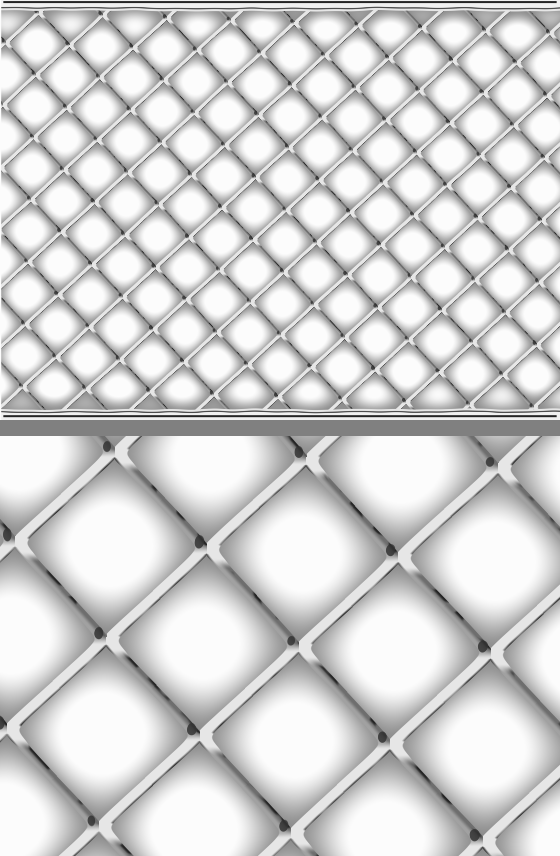
Top: the whole. Bottom: its middle third, enlarged.
This pattern is drawn by a WebGL 1 fragment shader. Its source:

```glsl
precision highp float;

uniform vec2 u_resolution;

// Lengths are fractions of the canvas height.
const vec2 ANCHOR = vec2(0.5295, 0.5052);      // one knot of the mesh
const vec2 COLUMN_STEP = vec2(0.1521, -0.0061);
const vec2 ROW_STEP = vec2(0.0064, 0.1484);
const float KNOT_BEND = 0.0036;                // half gap between hooked bends
const float LIT_HALF_WIDTH = 0.0044;
const float DARK_HALF_WIDTH = 0.0038;
const float WARP = 0.0016;
const float DASH_FREQUENCY = 75.0;
const float SHADOW_DEPTH = 0.45;
const float SHADOW_REACH = 0.65;
const float SHADOW_POWER = 1.4;
const float RAIL_INNER = 0.0195;
const float RAIL_OUTER_TOP = 0.005;
const float RAIL_OUTER_BOTTOM = 0.009;
const float RAIL_STRAND = 0.026;
const float SIDE_MARGIN = 0.003;
const float INK = 0.14;
const float STEEL_LIGHT = 0.90;
const float STEEL_DARK = 0.43;
const float PAPER = 0.99;
const float PI = 3.14159;

float hash(vec2 p) {
  return fract(sin(dot(p, vec2(127.1, 311.7))) * 43758.5);
}

vec2 gradientAt(vec2 cell) {
  float angle = 2.0 * PI * hash(cell);
  return vec2(cos(angle), sin(angle));
}

float gradientNoise(vec2 p) {
  vec2 i = floor(p);
  vec2 f = p - i;
  vec2 s = f * f * f * (f * (f * 6.0 - 15.0) + 10.0);
  vec2 e = vec2(1.0, 0.0);
  float low = mix(dot(gradientAt(i), f), dot(gradientAt(i + e), f - e), s.x);
  float high = mix(dot(gradientAt(i + e.yx), f - e.yx),
                   dot(gradientAt(i + 1.0), f - 1.0), s.x);
  return mix(low, high, s.y);
}

// Coverage of a region where d is negative, softened by one pixel.
float cover(float d, float pixel) {
  return 1.0 - smoothstep(-0.6 * pixel, 0.6 * pixel, d);
}

// Mesh coordinates: both parts are whole numbers at every knot.
vec2 meshCoords(vec2 p) {
  vec2 d = p - ANCHOR;
  float det = COLUMN_STEP.x * ROW_STEP.y - COLUMN_STEP.y * ROW_STEP.x;
  float a = (d.x * ROW_STEP.y - d.y * ROW_STEP.x) / det;
  float b = (d.y * COLUMN_STEP.x - d.x * COLUMN_STEP.y) / det;
  return vec2(a + b, a - b);
}

float openingShade(vec2 mesh, float edge) {
  float glow = abs(sin(PI * mesh.x) * sin(PI * mesh.y));
  glow *= smoothstep(0.008, 0.085, edge);
  glow *= 0.92 + 0.16 * hash(floor(mesh));
  float shadow = pow(max(0.0, 1.0 - glow / SHADOW_REACH), SHADOW_POWER);
  return PAPER - SHADOW_DEPTH * shadow;
}

float drawWires(float shade, vec2 mesh, vec2 p, float pixel) {
  // Position relative to the nearest knot
  vec2 f = mesh - floor(mesh + 0.5);
  float columnLength = length(COLUMN_STEP);
  float rowLength = length(ROW_STEP);
  vec2 q = 0.5 * vec2((f.x + f.y) * columnLength, (f.x - f.y) * rowLength);

  // Two facing hyperbolas form the hooked bends
  float slope = columnLength / rowLength;
  float bend = sqrt(slope * slope * q.y * q.y + KNOT_BEND * KNOT_BEND);
  float d = (abs(q.x) - bend) / sqrt(1.0 + slope * slope);
  float below = d * clamp(q.y / 0.004, -1.0, 1.0);

  // The right bend stays lit past the knot
  float along = q.x > 0.0 ? q.y + 0.011 : -q.y;
  float lit = smoothstep(-0.004, 0.004, along);
  float halfWidth = mix(DARK_HALF_WIDTH, LIT_HALF_WIDTH, lit);

  // Worn dashes along one edge of each strand
  float grain = gradientNoise(p * DASH_FREQUENCY);
  float litRim = smoothstep(0.0022, 0.0042, below);
  float darkRim = smoothstep(0.0008, 0.0030, -below);
  float litTone = mix(STEEL_LIGHT, 0.36 + 0.4 * grain, litRim);
  float darkTone = mix(STEEL_DARK + 0.20, STEEL_DARK, smoothstep(0.002, -0.002, below));
  darkTone = mix(darkTone, INK, darkRim * smoothstep(0.0, 0.25, grain));
  float tone = mix(darkTone, litTone, lit);
  shade = mix(shade, tone, cover(abs(d) - halfWidth, pixel));

  // Dark crevice beside the hook
  vec2 crevice = q - vec2(-0.0065, 0.0055);
  float spot = cover(length(crevice * vec2(1.0, 0.75)) - 0.0034 - 0.002 * grain, pixel);
  return mix(shade, INK + 0.06, 0.85 * spot);
}

float drawRails(float shade, vec2 p, float edge, float width, float pixel) {
  float outer = p.y > 0.5 ? RAIL_OUTER_TOP : RAIL_OUTER_BOTTOM;
  float wave = 0.004 * gradientNoise(vec2(p.x * 14.0, step(0.5, p.y) * 7.0 + 0.3));
  float t = edge + wave;
  shade = mix(shade, STEEL_LIGHT, cover(t - RAIL_STRAND, pixel));
  shade = mix(shade, 0.30, cover(abs(t - RAIL_INNER) - 0.0016, pixel));
  shade = mix(shade, 0.94, cover(t - RAIL_INNER + 0.002, pixel));
  float ends = cover(0.008 - min(p.x, width - p.x), pixel);
  return mix(shade, INK, ends * cover(abs(edge - outer) - 0.0024, pixel));
}

void main() {
  float pixel = 1.0 / u_resolution.y;
  vec2 p = gl_FragCoord.xy * pixel;
  float width = u_resolution.x * pixel;
  float edge = min(p.y, 1.0 - p.y);
  vec2 wobble = vec2(gradientNoise(p * 9.0), gradientNoise(p * 9.0 + 31.0));
  vec2 mesh = meshCoords(p + WARP * wobble);

  float shade = openingShade(mesh, edge);
  shade = drawWires(shade, mesh, p, pixel);
  shade = drawRails(shade, p, edge, width, pixel);
  shade = mix(shade, PAPER, cover(p.x - SIDE_MARGIN, pixel));
  gl_FragColor = vec4(vec3(shade), 1.0);
}
```
